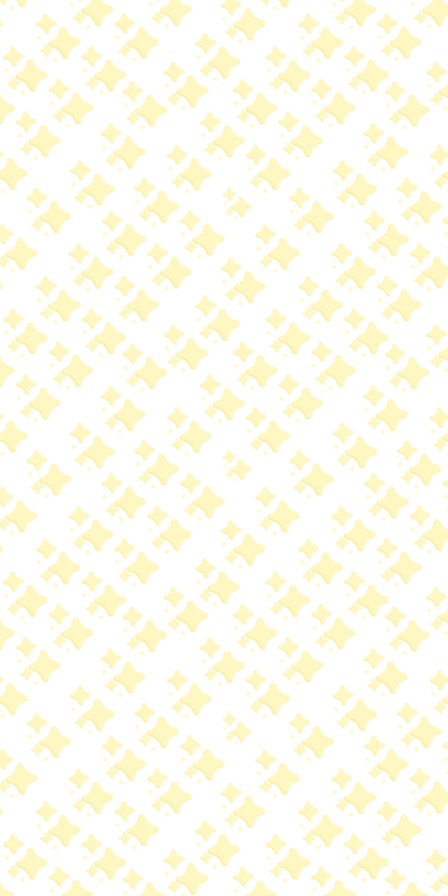
Reproduce this pattern procedurally as a Shadertoy shader.

```glsl
const float PI = 3.14159265;

float smoothMax(float a, float b, float k) {
    float h = max(k - abs(a - b), 0.0) / k;
    return max(a, b) + h * h * k * 0.25;
}

// Plump four-pointed star of unit radius: concave sides, rounded tips
float starDistance(vec2 p) {
    vec2 q = abs(p);
    return smoothMax(0.8 - length(q - 1.0), length(q) - 1.0, 0.22);
}

void paintStar(inout vec3 color, vec2 p, float radius, float soft) {
    p = mat2(0.997, 0.08, -0.08, 0.997) * p / radius;
    float cover = 1.0 - smoothstep(-soft, soft, starDistance(p) * radius);
    // Darker crescent along the lower left edges
    float shade = smoothstep(-0.05, 0.06, starDistance(p - vec2(0.11, -0.12)));
    vec3 fill = mix(vec3(0.995, 0.97, 0.76), vec3(0.98, 0.94, 0.69), shade);
    color = mix(color, fill, cover);
}

void paintDot(inout vec3 color, vec2 p, float radius, float soft) {
    float cover = 1.0 - smoothstep(-soft, soft, length(p) - radius);
    color = mix(color, vec3(0.99, 0.98, 0.82), cover);
}

// Three shrinking stars and two dots
void paintCluster(inout vec3 color, vec2 p, float scale, float soft) {
    p /= scale;
    soft /= scale;
    paintDot(color, p - vec2(-0.77, -0.17), 0.065, soft);
    paintDot(color, p - vec2(-0.27, 0.51), 0.065, soft);
    paintStar(color, p - vec2(-0.54, 0.23), 0.19, soft);
    paintStar(color, p - vec2(-0.55, -0.59), 0.31, soft);
    paintStar(color, p, 0.49, soft);
}

void mainImage(out vec4 fragColor, in vec2 fragCoord) {
    // Lattice units, y downwards; the pattern repeats every 8 units
    float unit = 13.65 / iResolution.x;
    vec2 p = vec2(fragCoord.x, iResolution.y - fragCoord.y) * unit;
    float soft = max(0.035, 0.7 * unit);
    vec3 color = vec3(1.0);

    // Diagonal chains, three per repeat
    float nearestChain = round((p.x + p.y - 5.65) * 0.375);
    for (float i = -1.0; i <= 1.0; i++) {
        float chain = nearestChain + i;
        float kind = mod(chain, 3.0);
        float shift = 8.0 * floor(chain / 3.0);
        float start = shift + 1.05 + 1.8 * kind;
        float nearestLink = round((start - p.x + p.y) * 0.5);

        // Clusters along the chain, eight per repeat
        for (float j = -1.0; j <= 1.0; j++) {
            float link = nearestLink + j;
            float across = shift + 5.65 + 2.81 * kind;
            float along = start - 2.0 * link;
            // The middle chain wanders
            if (kind == 1.0) {
                across += 0.21 * cos(0.75 * PI * link + 0.64) - 0.29 * sin(0.5 * PI * link);
                along += 0.22 + 0.22 * cos(0.25 * PI * (link - 2.0));
            }
            vec2 center = 0.5 * vec2(across + along, across - along);
            // One cluster per repeat is smaller
            bool isSmall = kind == 0.0 && mod(link, 8.0) == 4.0;
            paintCluster(color, p - center, isSmall ? 0.65 : 1.0, soft);
        }
    }
    fragColor = vec4(color, 1.0);
}
```
